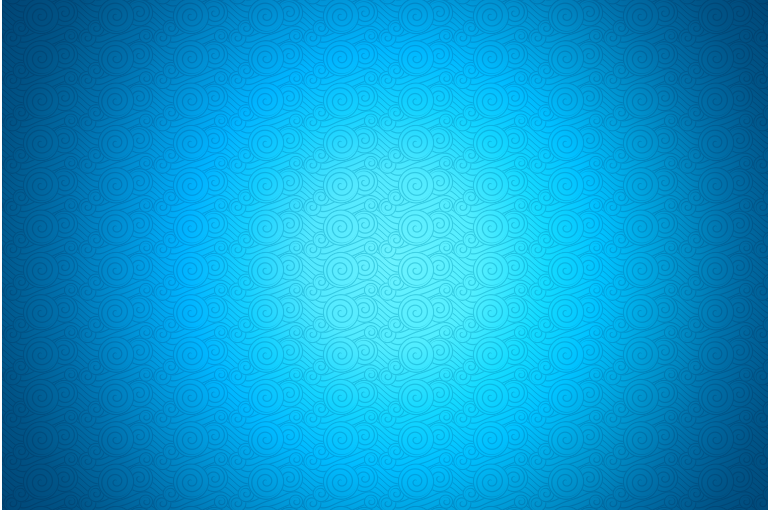
Reproduce this background procedurally as a WebGL 2 fragment shader.

```glsl
#version 300 es
precision highp float;
// Blue radial glow under a tiled engraving of spiral clouds and wavy strands.
uniform vec2 u_resolution;
out vec4 fragColor;

// The ornament is laid out in units of 1/765 of the canvas height.
const float UNITS = 765.0;
const vec2 TILE = vec2(112.5, 63.5);
const float TAU = 6.2831853;

// Coverage of a thin line at distance d, for a pixel of the given size.
float stroke(float d, float pixel) {
    float halfWidth = 0.95;
    float coverage = clamp((halfWidth + 0.5 * pixel - abs(d)) / pixel, 0.0, 1.0);
    return coverage * min(1.0, 2.0 * halfWidth / pixel);
}

// Distance to the nearest of many lines with the given spacing.
float repeatLine(float phase, float spacing) {
    return (fract(phase + 0.5) - 0.5) * spacing;
}

// Lays a repeated, rimmed spiral disc over the ink drawn so far.
float addSpiral(float ink, vec2 q, vec2 center, float radius, float pitch, float pixel) {
    vec2 d = q - center;
    d -= TILE * round(d / TILE);
    float r = length(d);
    float turn = atan(d.y, d.x + 1e-5) / TAU;
    float curl = stroke(repeatLine(r / pitch - turn, pitch), pixel);
    curl *= smoothstep(1.0, 3.0, r) * (1.0 - smoothstep(radius - 4.0, radius - 2.0, r));
    float disc = max(curl, stroke(r - radius, pixel));
    float inside = clamp((radius + 0.95 - r) / pixel + 0.5, 0.0, 1.0);
    return mix(ink, disc, inside);
}

float cloudPattern(vec2 q, float pixel) {
    // Strands that rise slowly to the right and fall behind the small curls
    float t = TAU * (q.x - 8.0) / TILE.x;
    float wave = q.y - 11.0 * (sin(t) - 0.25 * sin(2.0 * t));
    float spacing = TILE.y / 7.0;
    float ink = stroke(repeatLine(wave / spacing, spacing), pixel);

    // Small curls first, then the larger clouds in front
    ink = addSpiral(ink, q, vec2(45.0, -30.0), 10.0, 6.0, pixel);
    ink = addSpiral(ink, q, vec2(-43.0, 31.0), 13.0, 6.5, pixel);
    ink = addSpiral(ink, q, vec2(-30.0, -18.0), 12.0, 6.5, pixel);
    ink = addSpiral(ink, q, vec2(35.0, 5.0), 20.0, 7.5, pixel);
    return addSpiral(ink, q, vec2(0.0), 26.5, 8.5, pixel);
}

// Blends toward the next colour between two radii.
vec3 ramp(vec3 inner, vec3 outer, float from, float to, float r) {
    return mix(inner, outer, clamp((r - from) / (to - from), 0.0, 1.0));
}

vec3 glow(vec2 p) {
    float r = length(p - vec2(0.018, -0.01));
    vec3 color = ramp(vec3(0.42, 0.95, 1.0), vec3(0.32, 0.92, 1.0), 0.0, 0.17, r);
    color = ramp(color, vec3(0.08, 0.83, 1.0), 0.17, 0.30, r);
    color = ramp(color, vec3(0.0, 0.73, 1.0), 0.30, 0.41, r);
    color = ramp(color, vec3(0.0, 0.59, 0.84), 0.41, 0.53, r);
    color = ramp(color, vec3(0.0, 0.44, 0.67), 0.53, 0.66, r);
    color = ramp(color, vec3(0.0, 0.33, 0.53), 0.66, 0.79, r);
    color = ramp(color, vec3(0.0, 0.27, 0.455), 0.79, 0.92, r);
    // Slightly more cyan toward the lower right
    color.g += 0.08 * (p.x - 0.4 * p.y) * (1.0 - smoothstep(0.3, 0.75, r));
    return color;
}

void main() {
    vec2 p = (gl_FragCoord.xy - 0.5 * u_resolution) / u_resolution.y;
    vec3 color = glow(p);

    // Engraved lines, darker than the ground
    float ink = cloudPattern(p * UNITS - vec2(48.0, 41.0), UNITS / u_resolution.y);
    color *= mix(vec3(1.0), vec3(0.62, 0.86, 0.89), ink);

    // Narrow white margin on the left
    float margin = clamp(0.0026 * u_resolution.x - gl_FragCoord.x + 0.5, 0.0, 1.0);
    fragColor = vec4(mix(color, vec3(1.0), margin), 1.0);
}
```
